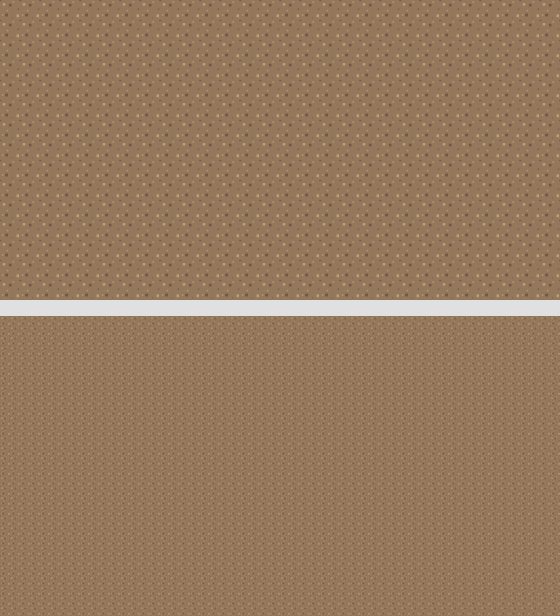
Top, the tile; bottom, the same tile 2 across and 2 down.
Give the GLSL for this pattern, as a WebGL 1 fragment shader.

```glsl
precision highp float;
// Brown ground strewn with small pale and dark rectangular flecks.
// One motif is repeated 28 by 15 times; each fleck is a wrapped box whose
// edges are smoothed by its exact overlap with the pixel.

uniform vec2 u_resolution;

const vec2 REPEATS = vec2(28.0, 15.0);
const vec3 GROUND = vec3(0.580, 0.470, 0.360);
const vec3 PALE = vec3(0.755, 0.620, 0.480);
const vec3 DARK = vec3(0.455, 0.335, 0.305);

// Share of the pixel covered by a box, wrapping at the tile borders.
float fleck(vec2 tile, vec2 center, vec2 size, vec2 pixel) {
  vec2 offset = fract(tile - center + 0.5) - 0.5;
  vec2 high = min(offset + 0.5 * pixel, 0.5 * size);
  vec2 low = max(offset - 0.5 * pixel, -0.5 * size);
  vec2 overlap = max(high - low, 0.0) / pixel;
  return overlap.x * overlap.y;
}

float paleFlecks(vec2 tile, vec2 pixel) {
  vec2 dot = vec2(0.065);
  float cover = fleck(tile, vec2(0.89, 0.21), vec2(0.12, 0.14), pixel);
  cover += fleck(tile, vec2(0.20, 0.785), vec2(0.125), pixel);
  cover += fleck(tile, vec2(0.135, 0.245), vec2(0.05, 0.09), pixel);
  cover += fleck(tile, vec2(0.38, 0.47), dot, pixel);
  cover += fleck(tile, vec2(0.66, 0.90), dot, pixel);
  return min(cover, 1.0);
}

float darkFlecks(vec2 tile, vec2 pixel) {
  vec2 dot = vec2(0.07);
  float cover = fleck(tile, vec2(0.33, 0.25), vec2(0.14), pixel);
  cover += fleck(tile, vec2(0.51, 0.745), vec2(0.13), pixel);
  cover += fleck(tile, vec2(0.015, 0.98), vec2(0.12, 0.05), pixel);
  cover += fleck(tile, vec2(0.92, 0.54), dot, pixel);
  cover += fleck(tile, vec2(0.62, 0.10), vec2(0.05), pixel);
  return min(cover, 1.0);
}

void main() {
  vec2 pixel = REPEATS / u_resolution;
  vec2 tile = fract(gl_FragCoord.xy * pixel);

  vec3 color = mix(GROUND, PALE, paleFlecks(tile, pixel));
  color = mix(color, DARK, darkFlecks(tile, pixel));
  gl_FragColor = vec4(color, 1.0);
}
```
